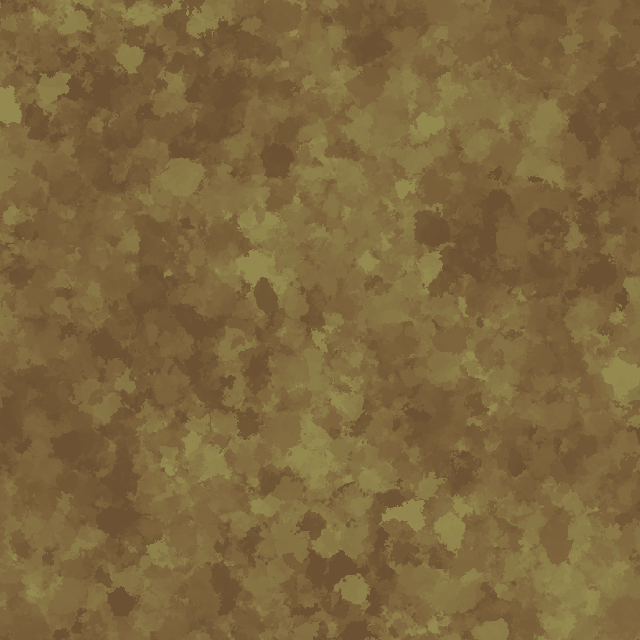
A WebGL 2 fragment shader for this texture:

```glsl
#version 300 es
precision highp float;

uniform vec2 u_resolution;
out vec4 fragColor;

#define LAYERS 9
#define COARSE_CELLS 17.0
#define FINE_CELLS 52.0
#define DAB_RADIUS 0.50
#define DAB_CONTRAST 2.7
#define REGION_STRENGTH 0.34
#define FRINGE_SIZE 0.017
#define FRINGE_CELLS 38.0

const vec3 UMBER = vec3(0.455, 0.355, 0.215);
const vec3 EARTH = vec3(0.50, 0.40, 0.24);
const vec3 OLIVE = vec3(0.53, 0.46, 0.27);
const vec3 MOSS = vec3(0.57, 0.52, 0.30);

// Four independent random values in 0..1 for a grid cell and a seed
vec4 hash4(vec2 cell, int seed) {
    uvec4 v = uvec4(ivec4(ivec2(cell), seed, seed * 7 + 3));
    v = v * 1664525u + 1013904223u;
    v += v.yzxy * v.wxyz;
    v ^= v >> 16u;
    v += v.yzxy * v.wxyz;
    v ^= v >> 15u;
    return vec4(v >> 8u) / 16777216.0;
}

// Smooth two-component noise in -0.5..0.5
vec2 noise2(vec2 p, int seed) {
    vec2 cell = floor(p), f = fract(p);
    f = f * f * (3.0 - 2.0 * f);
    vec2 low = mix(hash4(cell, seed).xy, hash4(cell + vec2(1, 0), seed).xy, f.x);
    vec2 high = mix(hash4(cell + vec2(0, 1), seed).xy, hash4(cell + vec2(1, 1), seed).xy, f.x);
    return mix(low, high, f.y) - 0.5;
}

// Ragged displacement that frays the rim of each dab
vec2 fringe(vec2 p, int seed) {
    vec2 sum = vec2(0.0);
    float cells = FRINGE_CELLS, size = FRINGE_SIZE;
    for (int i = 0; i < 4; i++) {
        sum += size * noise2(p * cells + float(i) * 5.3, seed + i * 31);
        cells *= 2.17;
        size *= 0.72;
    }
    return sum;
}

// Broad light and dark regions from layered sines
float region(vec2 p) {
    float sum = 0.0;
    for (int i = 0; i < 6; i++) {
        float k = float(i);
        float angle = k * 2.4 + 0.3;
        vec2 direction = vec2(cos(angle), sin(angle));
        sum += sin(dot(p, direction) * (7.0 + 4.7 * k) + k * k * 1.7 + 2.6);
    }
    return sum * REGION_STRENGTH;
}

// Calm areas against busy ones
float liveliness(vec2 p) {
    return 1.0 + 0.3 * sin(p.x * 5.1 - 1.6 + sin(p.y * 4.3)) * sin(p.y * 3.7 + 0.2 + p.x);
}

// Tone and coverage of one layer of scattered dabs
vec2 dabLayer(vec2 p, float cells, int seed) {
    vec2 q = (p + fringe(p, seed)) * cells + float(seed) * 0.37;
    vec2 home = floor(q);
    float rim = 9.0;
    vec2 centre = home;
    vec4 pick = vec4(0.5);
    for (int y = -1; y <= 1; y++) {
        for (int x = -1; x <= 1; x++) {
            vec2 cell = home + vec2(x, y);
            vec4 rnd = hash4(cell, seed);
            vec2 point = cell + rnd.xy;
            float d = length(q - point) - DAB_RADIUS * mix(0.55, 1.15, rnd.z);
            if (d < rim) {
                rim = d;
                centre = point;
                pick = hash4(cell, seed + 500);
            }
        }
    }
    vec2 site = (centre - float(seed) * 0.37) / cells;
    float tone = region(site) + (pick.x + pick.y - 1.0) * DAB_CONTRAST * liveliness(site);
    float soft = cells / u_resolution.y;
    float cover = 1.0 - smoothstep(-soft, soft, rim);
    return vec2(tone, cover * mix(0.25, 0.92, pick.z));
}

// Tone from deep umber up to pale moss
vec3 palette(float tone) {
    float s = (tone + 0.9) / 0.93;
    vec3 colour = UMBER + (EARTH - UMBER) * clamp(s, -0.7, 1.0);
    colour += (OLIVE - EARTH) * clamp(s - 1.0, 0.0, 1.0);
    return colour + (MOSS - OLIVE) * clamp(s - 2.0, 0.0, 1.3);
}

void main() {
    vec2 p = gl_FragCoord.xy / u_resolution.y;
    float tone = region(p);

    // Paint layers of mixed sizes over one another
    for (int i = 0; i < LAYERS; i++) {
        float order = fract(float(i) * 0.618 + 0.35);
        float cells = mix(COARSE_CELLS, FINE_CELLS, order * order);
        vec2 dab = dabLayer(p, cells, 11 + i * 17);
        tone = mix(tone, dab.x, dab.y);
    }

    fragColor = vec4(palette(tone), 1.0);
}
```
